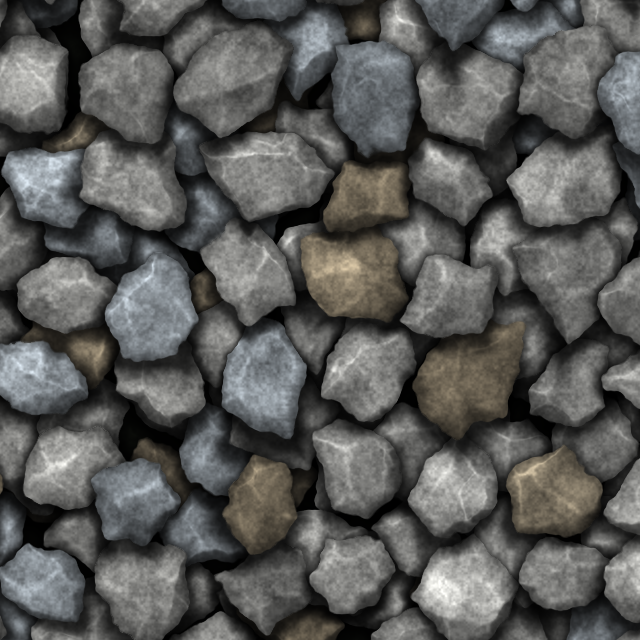
Reproduce this texture procedurally as a WebGL 1 fragment shader.

```glsl
precision highp float;
uniform vec2 u_resolution;

#define CELLS 6.3          // stones across one layer
#define JITTER 0.42        // scatter of the stone centres
#define LAYERS 3
#define SIDES 7
#define ROUGHNESS 0.11     // wobble of outlines and ridges
#define SHADOW_REACH 0.17
#define BRIGHTNESS 0.54
#define GRAIN 0.42
#define MOTTLE 0.75
#define RIDGE_SHARPNESS 48.0

const vec3 LIGHT = vec3(-0.25, 0.45, 0.86);
const vec3 GREY = vec3(1.0, 1.0, 0.98);
const vec3 BLUE_GREY = vec3(0.94, 0.99, 1.03);
const vec3 BROWN = vec3(0.92, 0.82, 0.65);
const vec3 GAP = vec3(0.035, 0.04, 0.03);

vec3 hash3(vec2 p) {
  vec3 q = fract(p.xyx * vec3(0.1031, 0.1030, 0.0973));
  q += dot(q, q.yxz + 33.33);
  return fract((q.xxy + q.yzz) * q.zyx);
}

float noise(vec2 p) {
  vec2 i = floor(p), f = fract(p);
  f = f * f * (3.0 - 2.0 * f);
  return mix(mix(hash3(i).x, hash3(i + vec2(1, 0)).x, f.x),
             mix(hash3(i + vec2(0, 1)).x, hash3(i + vec2(1, 1)).x, f.x), f.y);
}

float fbm(vec2 p) {
  float sum = 0.0, amp = 0.5;
  for (int i = 0; i < 4; i++) {
    sum += amp * noise(p);
    p = mat2(1.6, 1.2, -1.2, 1.6) * p + 7.3;
    amp *= 0.5;
  }
  return sum / 0.9375;
}

float smoothMax(float a, float b, float k) {
  float h = max(k - abs(a - b), 0.0) / k;
  return max(a, b) + h * h * k * 0.25;
}

// Faceted stone: x = signed distance, y = light on the facet, z = ridge strength
vec3 stone(vec2 p, vec2 id) {
  vec3 shape = hash3(id + 3.7);
  float turn = 6.2832 * shape.x;
  mat2 spin = mat2(cos(turn), -sin(turn), sin(turn), cos(turn));
  vec2 q = spin * p * mix(vec2(1.0), vec2(0.82, 1.2), shape.y);
  float radius = mix(0.43, 0.56, shape.z);

  // Tilted top face, then one sloping facet per side
  vec2 slope = (hash3(id + 8.1).xy - 0.5) * 0.6;
  float top = 0.16 + dot(q, slope);
  float weight = exp(-RIDGE_SHARPNESS * max(top, -0.4));
  float total = weight, strongest = weight, d = -1.0;
  vec2 gradient = slope * weight;
  for (int i = 0; i < SIDES; i++) {
    vec3 h = hash3(id + vec2(float(i) * 19.19 + 5.0, 71.3));
    float a = 6.2832 * (float(i) + 0.75 * h.x) / float(SIDES);
    vec2 n = vec2(cos(a), sin(a));
    float side = dot(q, n) - radius * mix(0.72, 1.08, h.y);
    float steep = mix(0.35, 1.6, h.z);
    d = smoothMax(d, side, 0.05);
    weight = exp(-RIDGE_SHARPNESS * max(-side * steep, -0.4));
    total += weight;
    strongest = max(strongest, weight);
    gradient -= n * steep * weight;
  }
  vec2 g = (gradient / total) * spin;
  float lit = max(dot(normalize(vec3(-g, 1.0)), LIGHT), 0.0);
  return vec3(d, 0.35 + 0.75 * lit, smoothstep(0.15, 0.5, 1.0 - strongest / total));
}

void main() {
  vec2 uv = gl_FragCoord.xy / u_resolution.y;
  float soft = CELLS / u_resolution.y;

  // Rough the space so that edges look broken
  vec2 wobble = vec2(fbm(uv * 19.0), fbm(uv * 19.0 + 41.0)) - 0.5;
  vec2 p = uv * CELLS + wobble * ROUGHNESS * 2.0;
  float wear = noise(uv * 38.0 + 13.0);

  // Pile the layers from the bottom up, each shading what lies beneath
  vec3 color = GAP;
  vec2 seed = vec2(0.0);
  for (int layer = 0; layer < LAYERS; layer++) {
    float level = float(layer);
    vec2 grid = p + 11.0 + 0.5 * level;
    for (int y = -1; y <= 1; y++) {
      for (int x = -1; x <= 1; x++) {
        vec2 cell = floor(grid) + vec2(float(x), float(y));
        vec2 id = cell + level * 37.0;
        vec3 h = hash3(id);
        vec2 local = grid - cell - 0.5 - (h.xy - 0.5) * JITTER;
        if (dot(local, local) > 1.4) continue;
        vec3 s = stone(local, id);
        float shade = smoothstep(-0.03, SHADOW_REACH, s.x + 0.12 * local.y);
        color *= mix(0.2, 1.0, max(shade, smoothstep(0.15, 0.3, s.x)));

        vec3 kind = hash3(id + 17.3);
        vec3 tint = mix(GREY, BLUE_GREY, step(0.75, kind.x));
        tint = mix(tint, BROWN, step(0.92, kind.y) * 0.8);
        float tone = BRIGHTNESS * mix(0.8, 1.12, kind.z) * s.y;
        tone *= mix(0.72, 1.0, smoothstep(0.0, 0.11, -s.x));
        tone *= 1.0 + 0.35 * s.z * wear;
        color = mix(color, tint * tone, 1.0 - smoothstep(-soft, soft, s.x));
        if (s.x < 0.0) seed = id;
      }
    }
  }

  // Mineral surface: blotches, fine grain and pale veins
  vec2 m = uv + hash3(seed + 5.9).xy * 9.0;
  float blotch = fbm(m * 24.0) - 0.5;
  float grain = 0.6 * noise(m * 170.0) + 0.4 * noise(m * 310.0) - 0.5;
  float vein = 1.0 - smoothstep(0.0, 0.03, abs(fbm(m * 9.0 + 3.0) - 0.5));
  vein *= smoothstep(0.4, 0.75, noise(m * 16.0));
  color *= 1.0 + MOTTLE * blotch + GRAIN * grain + 0.22 * vein;
  gl_FragColor = vec4(clamp(color, 0.0, 1.0), 1.0);
}
```
